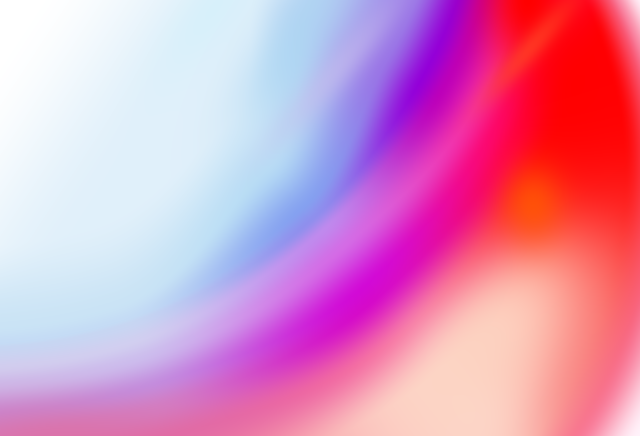
A WebGL 2 fragment shader for this background:

```glsl
#version 300 es
precision highp float;
// Soft curved sweep of colour from white and sky blue through magenta to red and peach.
uniform vec2 u_resolution;
out vec4 fragColor;

const vec2 FRAME = vec2(1.477, 1.0);
const vec2 ARC_CENTRE = vec2(-0.075, 1.415);

// Blends three stops (rgb, radius) along the arc, from lower left to upper right.
vec4 along(float k, vec4 low, vec4 middle, vec4 high) {
  vec4 lower = mix(low, middle, smoothstep(0.0, 0.55, k));
  return mix(lower, high, smoothstep(0.55, 1.0, k));
}

// Continues a radial ramp from its last stop to the next one.
vec4 extend(vec4 ramp, vec4 stop, float radius) {
  float x = clamp((radius - ramp.w) / (stop.w - ramp.w), 0.0, 1.0);
  float eased = mix(x, smoothstep(0.0, 1.0, x), 0.5);
  return vec4(mix(ramp.rgb, stop.rgb, eased), stop.w);
}

// Soft rotated ellipse, 1 at its centre.
float glow(vec2 p, vec2 centre, vec2 size, float angle) {
  float c = cos(angle), s = sin(angle);
  vec2 q = mat2(c, -s, s, c) * (p - centre) / size;
  return exp(-dot(q, q));
}

float ellipseGlow(vec2 p, vec2 centre, vec2 size, float angle) {
  float c = cos(angle), s = sin(angle);
  vec2 d = p - centre;
  return glow(vec2(c * d.x + s * d.y, c * d.y - s * d.x), vec2(0.0), size, 0.0);
}

// Colour ramp across concentric arcs, changing along their length.
vec3 arcSweep(vec2 p) {
  vec2 d = p - ARC_CENTRE;
  float r = length(d);
  float k = clamp((atan(d.x, -d.y) - 0.3) / 0.75, 0.0, 1.0);

  // White corner into pale blue
  float pale = smoothstep(0.06, 0.44, 0.83 * p.x + 0.55 * (1.0 - p.y));
  vec3 base = mix(vec3(1.0), vec3(0.88, 0.94, 0.98), pale);
  vec4 ramp = vec4(base, along(k, vec4(0.98), vec4(0.92), vec4(0.77)).w);

  // Sky and blue, up to the crisp edge
  ramp = extend(ramp, along(k, vec4(0.79, 0.89, 0.96, 1.17), vec4(0.72, 0.87, 0.96, 1.06), vec4(0.70, 0.82, 0.95, 0.90)), r);
  ramp = extend(ramp, along(k, vec4(0.77, 0.86, 0.96, 1.205), vec4(0.52, 0.63, 0.94, 1.18), vec4(0.60, 0.45, 0.90, 1.115)), r);
  ramp = extend(ramp, along(k, vec4(0.78, 0.84, 0.95, 1.215), vec4(0.56, 0.56, 0.93, 1.215), vec4(0.58, 0.0, 0.85, 1.205)), r);

  // Lilac and pink streak
  ramp = extend(ramp, along(k, vec4(0.82, 0.81, 0.94, 1.26), vec4(0.75, 0.54, 0.93, 1.25), vec4(0.74, 0.0, 0.73, 1.26)), r);
  ramp = extend(ramp, along(k, vec4(0.80, 0.74, 0.93, 1.30), vec4(0.83, 0.42, 0.90, 1.31), vec4(0.95, 0.18, 0.68, 1.345)), r);

  // Magenta band
  ramp = extend(ramp, along(k, vec4(0.76, 0.56, 0.88, 1.365), vec4(0.82, 0.02, 0.84, 1.41), vec4(0.99, 0.03, 0.45, 1.41)), r);
  ramp = extend(ramp, along(k, vec4(0.82, 0.50, 0.78, 1.42), vec4(0.83, 0.0, 0.79, 1.45), vec4(1.0, 0.0, 0.30, 1.465)), r);

  // Rose into peach or red
  ramp = extend(ramp, along(k, vec4(0.88, 0.42, 0.66, 1.49), vec4(0.96, 0.38, 0.62, 1.55), vec4(1.0, 0.0, 0.03, 1.54)), r);
  ramp = extend(ramp, along(k, vec4(0.96, 0.50, 0.60, 1.62), vec4(0.99, 0.84, 0.79, 1.67), vec4(1.0, 0.0, 0.0, 1.70)), r);
  return ramp.rgb;
}

// Cool streaks in the upper left and a pink lower corner.
vec3 addCoolGlows(vec3 c, vec2 p) {
  c = mix(c, vec3(0.82, 0.94, 0.98), 0.6 * ellipseGlow(p, vec2(0.49, 0.98), vec2(0.20, 0.07), 0.9));
  c = mix(c, vec3(0.68, 0.84, 0.95), 0.7 * ellipseGlow(p, vec2(0.663, 0.875), vec2(0.20, 0.08), 1.0));
  c = mix(c, vec3(0.78, 0.74, 0.93), 0.6 * ellipseGlow(p, vec2(0.77, 0.83), vec2(0.22, 0.04), 0.85));
  return mix(c, vec3(0.88, 0.42, 0.60), 0.6 * ellipseGlow(p, vec2(0.12, 0.0), vec2(0.30, 0.09), 0.0));
}

// Red mass, coral and peach light, orange accents.
vec3 addWarmGlows(vec3 c, vec2 p) {
  vec3 red = vec3(1.0, 0.0, 0.0);
  c = mix(c, red, ellipseGlow(p, vec2(1.22, 1.0), vec2(0.10, 0.16), 0.0));
  c = mix(c, red, ellipseGlow(p, vec2(1.33, 0.79), vec2(0.12, 0.25), 0.0));
  c = mix(c, vec3(0.96, 0.43, 0.45), 0.6 * ellipseGlow(p, vec2(1.346, 0.154), vec2(0.32, 0.10), 1.2));
  c = mix(c, vec3(0.99, 0.83, 0.76), 0.9 * ellipseGlow(p, vec2(1.135, 0.23), vec2(0.30, 0.15), 0.78));
  c = mix(c, vec3(1.0, 0.35, 0.0), 0.8 * ellipseGlow(p, vec2(1.23, 0.53), vec2(0.07, 0.09), 0.0));
  return mix(c, vec3(1.0, 0.28, 0.15), 0.7 * ellipseGlow(p, vec2(1.22, 0.885), vec2(0.16, 0.03), 0.84));
}

// Bulging right rim that fades through rose to white.
vec3 addRim(vec3 c, vec2 p) {
  float outside = p.x - 1.47 + 0.59 * (p.y - 0.6) * (p.y - 0.6);
  float width = mix(0.22, 0.11, p.y);
  c = mix(c, vec3(0.97, 0.42, 0.55), smoothstep(-0.03, 0.5 * width, outside));
  return mix(c, vec3(1.0, 0.95, 0.98), smoothstep(0.25 * width, width, outside));
}

void main() {
  vec2 p = gl_FragCoord.xy / u_resolution * FRAME;
  vec3 colour = addCoolGlows(arcSweep(p), p);
  colour = addRim(addWarmGlows(colour, p), p);
  fragColor = vec4(colour, 1.0);
}
```
